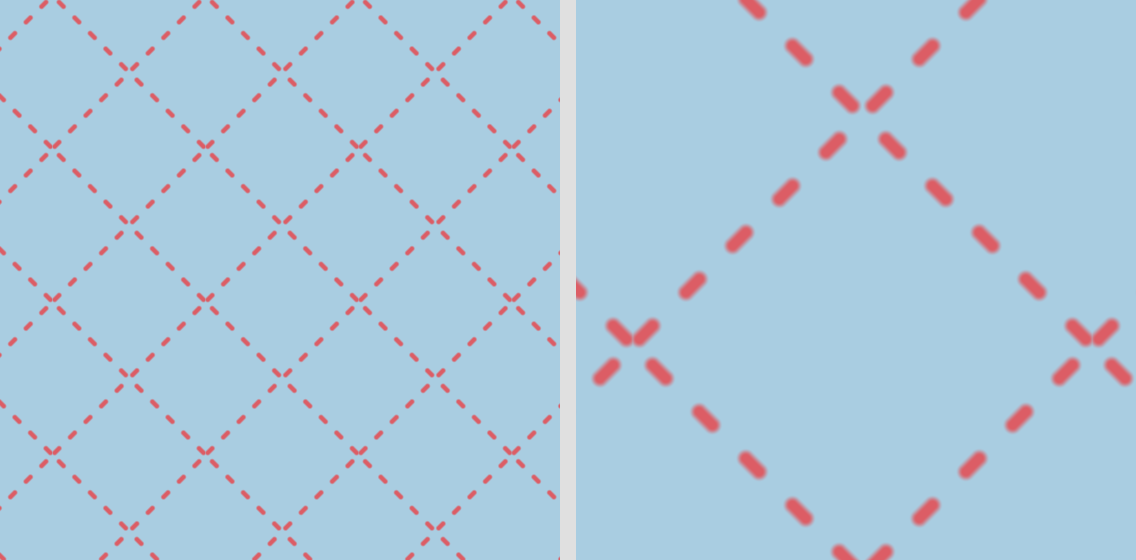
Left, the full canvas; right, a detail of the centre.
Write a WebGL 1 fragment shader that draws this pattern.

```glsl
precision highp float;
// A diamond lattice of short, round-ended red stitches on pale blue.
// Each diagonal is a run of ten capsules that restarts once per tile;
// mirroring left to right gives the second set of diagonals.

uniform vec2 u_resolution;

const float TILE = 0.2734;                   // tile side, canvas units
const vec2 CROSSING = vec2(0.0938, 0.7344);  // where a run of stitches starts

// The rest is in tile units.
const float FIRST_STITCH = 0.0571;
const float STITCH_STEP = 0.1016;
const float LAST_INDEX = 9.0;
const float HALF_LENGTH = 0.0205;
const float RADIUS = 0.0148;

const vec3 GROUND = vec3(0.663, 0.803, 0.882);
const vec3 THREAD = vec3(0.862, 0.365, 0.395);

// Distance to a round-ended bar lying along x, centred on the origin.
float capsule(vec2 p, float halfLength, float radius) {
  return length(vec2(max(abs(p.x) - halfLength, 0.0), p.y)) - radius;
}

// Distance to the stitches on all diagonals falling to the right.
float stitchedDiagonals(vec2 p) {
  float along = 0.5 * (p.x - p.y);
  float across = 0.5 * (p.x + p.y);

  // Nearest diagonal, and the position along its repeating run.
  float line = 0.5 * floor(2.0 * across + 0.5);
  float runLength = LAST_INDEX * STITCH_STEP;
  float seam = FIRST_STITCH - 0.5 * (1.0 - runLength);
  float t = fract(along - line - seam) + seam;

  // Nearest stitch in the run.
  float index = floor((t - FIRST_STITCH) / STITCH_STEP + 0.5);
  index = clamp(index, 0.0, LAST_INDEX);
  vec2 local = vec2(t - FIRST_STITCH - index * STITCH_STEP, across - line);
  return capsule(sqrt(2.0) * local, HALF_LENGTH, RADIUS);
}

void main() {
  vec2 uv = gl_FragCoord.xy / u_resolution;
  vec2 p = (uv - CROSSING) / TILE;

  float d = min(stitchedDiagonals(p), stitchedDiagonals(vec2(-p.x, p.y)));

  // Slightly soft thread edge, never thinner than a pixel.
  float softness = max(0.0022, 0.7 / u_resolution.y) / TILE;
  float coverage = 1.0 - smoothstep(-softness, softness, d);
  gl_FragColor = vec4(mix(GROUND, THREAD, coverage), 1.0);
}
```
